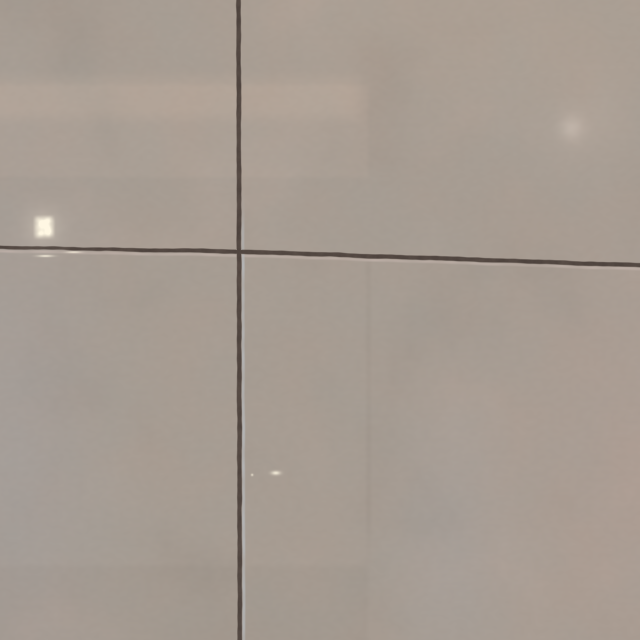
Reproduce this texture procedurally as a three.js fragment shader.

```glsl
// Glossy beige ceramic tiles meeting at a dark grout cross, with soft room reflections
varying vec2 vUv;

const vec3 TILE_BASE = vec3(0.652, 0.612, 0.573);
const vec3 TILE_WARM = vec3(0.695, 0.640, 0.600);
const vec3 TILE_SHADE = vec3(0.615, 0.577, 0.540);
const vec3 GROUT_DARK = vec3(0.285, 0.245, 0.225);
const vec3 GROUT_LIGHT = vec3(0.390, 0.340, 0.310);
const vec3 EDGE_PINK = vec3(0.765, 0.705, 0.675);
const vec3 EDGE_BLUE = vec3(0.715, 0.725, 0.735);
const vec3 LAMP = vec3(1.0, 0.97, 0.89);
const vec2 CROSSING = vec2(0.3735, 0.607);
const float SOFT = 0.0014;

vec2 hashGradient(vec2 cell) {
  float h = fract(sin(dot(cell, vec2(127.1, 311.7))) * 4375.85);
  return vec2(cos(6.2832 * h), sin(6.2832 * h));
}

float gradientNoise(vec2 p) {
  vec2 i = floor(p), f = fract(p);
  vec2 u = f * f * f * (f * (f * 6.0 - 15.0) + 10.0);
  float a = dot(hashGradient(i), f);
  float b = dot(hashGradient(i + vec2(1.0, 0.0)), f - vec2(1.0, 0.0));
  float c = dot(hashGradient(i + vec2(0.0, 1.0)), f - vec2(0.0, 1.0));
  float d = dot(hashGradient(i + vec2(1.0)), f - vec2(1.0));
  return mix(mix(a, b, u.x), mix(c, d, u.x), u.y);
}

float fbm(vec2 p) {
  float sum = 0.0, amplitude = 0.5;
  for (int i = 0; i < 4; i++) {
    sum += amplitude * gradientNoise(p);
    p = p * 2.03 + 17.3;
    amplitude *= 0.5;
  }
  return sum;
}

// Line of a given half width around distance zero
float band(float d, float halfWidth, float soft) {
  return 1.0 - smoothstep(halfWidth - soft, halfWidth + soft, abs(d));
}

float softBox(vec2 p, vec2 center, vec2 halfSize, float soft) {
  return band(p.x - center.x, halfSize.x, soft) * band(p.y - center.y, halfSize.y, soft);
}

float glow(vec2 p, vec2 center, vec2 radius) {
  vec2 q = (p - center) / radius;
  return exp(-dot(q, q));
}

// Signed distances to the upright joint (x) and the sagging level joint (y)
vec2 jointDistance(vec2 p) {
  float x = p.x - CROSSING.x + 0.002 * (p.y - CROSSING.y);
  float slope = p.x < CROSSING.x ? 0.0175 : 0.0345;
  float y = p.y - CROSSING.y + slope * (p.x - CROSSING.x);
  vec2 wobble = vec2(gradientNoise(vec2(3.7, p.y * 22.0)), gradientNoise(vec2(p.x * 16.0, 8.3)));
  return vec2(x, y) + wobble * vec2(0.0008, 0.0013);
}

// Mottled glaze, shifted for each tile
vec3 glaze(vec2 p, vec2 tile) {
  vec2 q = p + tile * vec2(3.7, 5.3);
  float cloud = fbm(q * 4.5);
  vec3 color = mix(TILE_BASE, TILE_WARM, smoothstep(0.0, 0.45, cloud) * 0.5);
  color = mix(color, TILE_SHADE, smoothstep(0.0, 0.45, -cloud) * 0.55);
  color += vec3(0.016, -0.003, -0.009) * fbm(q * 9.0 + 31.0);
  return color + 0.007 * gradientNoise(q * vec2(75.0, 110.0));
}

// Broad room reflections and slow changes of light
vec3 roomLight(vec2 p, vec2 tile) {
  vec3 light = vec3(0.026, 0.018, 0.013) * softBox(p, vec2(0.2, 0.848), vec2(0.36, 0.032), 0.016);
  light += vec3(0.016, 0.011, 0.009) * softBox(p, vec2(0.2, 0.795), vec2(0.375, 0.072), 0.005);
  light += vec3(0.022, 0.013, 0.006) * glow(p, vec2(0.75, 0.98), vec2(0.4, 0.16));
  light += vec3(0.020, 0.003, 0.004) * glow(p, vec2(1.0, 0.27), vec2(0.2, 0.32));
  light += vec3(-0.004, 0.006, 0.022) * glow(p, vec2(0.02, 0.3), vec2(0.13, 0.4));
  light += vec3(0.002, 0.008, 0.018) * glow(p, vec2(0.7, 0.15), vec2(0.09, 0.22));
  float lower = 1.0 - tile.y;
  light -= 0.012 * lower * softBox(p, vec2(0.28, 0.02), vec2(0.295, 0.096), 0.006);
  light -= 0.013 * lower * band(p.x - 0.576, 0.004, 0.004) * smoothstep(0.1, 0.2, p.y);
  return light + 0.065 * glow(p, vec2(0.893, 0.8), vec2(0.018)) + 0.02 * glow(p, vec2(0.92, 0.82), vec2(0.07));
}

// Small bright lamps mirrored in the glaze
float lampGlints(vec2 p) {
  float lamp = softBox(p, vec2(0.069, 0.645), vec2(0.013, 0.015), 0.006);
  lamp *= 0.82 + 0.5 * gradientNoise(p * 90.0);
  lamp += 0.2 * glow(p, vec2(0.069, 0.645), vec2(0.027));
  lamp += 0.75 * glow(p, vec2(0.071, 0.6), vec2(0.012, 0.0018));
  lamp += 0.65 * glow(p, vec2(0.115, 0.606), vec2(0.012, 0.0016));
  lamp += 0.8 * glow(p, vec2(0.431, 0.261), vec2(0.007, 0.0032));
  return clamp(lamp + 0.6 * glow(p, vec2(0.394, 0.258), vec2(0.002)), 0.0, 1.0);
}

void main() {
  vec2 p = vUv;
  vec2 d = jointDistance(p);
  vec2 tile = step(vec2(0.0), d);
  vec3 color = glaze(p, tile) + roomLight(p, tile);

  // Polished rims catch light below and to the right of the grout
  float wear = 0.75 + 0.5 * gradientNoise(p * 35.0);
  color = mix(color, EDGE_PINK, 0.75 * wear * band(d.y + 0.006, 0.002, 0.002));
  float blueRim = band(d.x - 0.0062, 0.0022, 0.0018) * (1.0 - smoothstep(0.58, 0.72, p.y));
  color = mix(color, EDGE_BLUE, 0.85 * wear * blueRim);

  // Uneven recessed grout
  float rough = 0.0007 * gradientNoise(p * 65.0);
  float levelWidth = mix(0.0025, 0.0033, smoothstep(0.1, 0.4, p.x));
  float grout = max(band(d.x, 0.0035 + rough, SOFT), band(d.y, levelWidth + rough, SOFT));
  float dust = 0.35 + 0.7 * fbm(p * 55.0);
  color = mix(color, mix(GROUT_DARK, GROUT_LIGHT, clamp(dust, 0.0, 1.0)), grout);

  color = mix(color, LAMP, lampGlints(p));
  gl_FragColor = vec4(color, 1.0);
}
```
